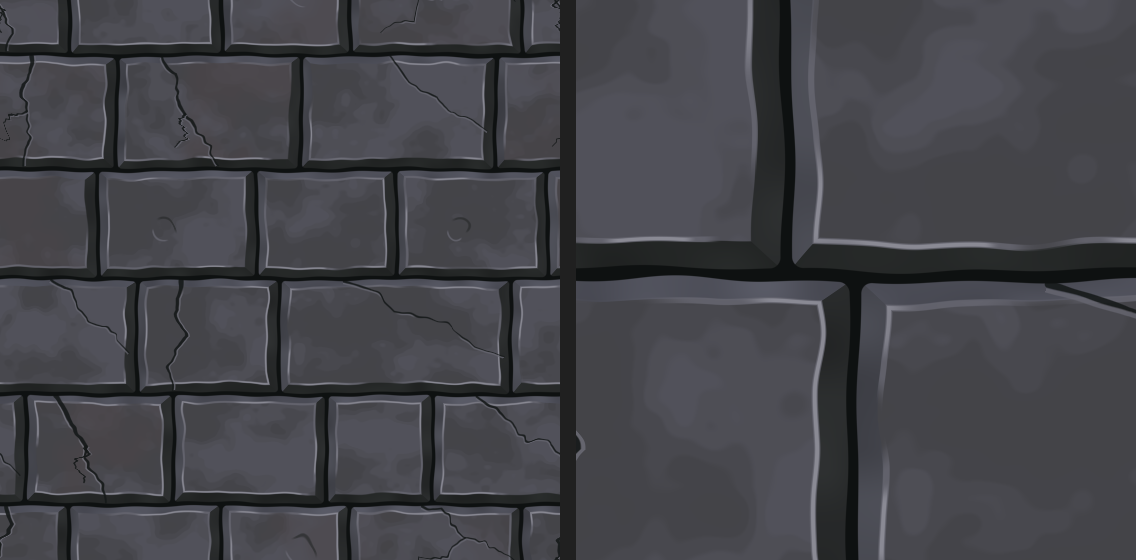
Left: the whole. Right: its middle third, enlarged.
Give the GLSL for this texture, as a Shadertoy shader.

```glsl
// Dark slate brick wall: five staggered courses of bevelled, chipped and cracked blocks.

// Layout, in canvas units: top of each course, and the joints within it.
const float COURSE_TOP[5] = float[](0.902, 0.697, 0.503, 0.296, 0.099);
const vec4 JOINTS[5] = vec4[](
    vec4(0.208, 0.538, 0.885, 0.885), vec4(0.174, 0.458, 0.708, 0.977),
    vec4(0.245, 0.499, 0.913, 0.913), vec4(0.046, 0.309, 0.582, 0.772),
    vec4(0.124, 0.396, 0.624, 0.932));
const float JOINT_HALF = 0.0034;
const float CORNER = 0.010;
const float WARP = 0.0016;
const vec4 BEVEL = vec4(0.017, 0.020, 0.019, 0.015); // left, right, bottom, top
const float CRACK_SHARE = 0.58;
const float CRACK_JAG = 0.036;

const vec3 JOINT_COL = vec3(0.055, 0.065, 0.065);
const vec3 STONE_DARK = vec3(0.265, 0.265, 0.283);
const vec3 STONE_LIGHT = vec3(0.318, 0.318, 0.352);
const vec3 STONE_WARM = vec3(0.290, 0.268, 0.280);
const vec3 EDGE_COL = vec3(0.40, 0.40, 0.44);
const vec3 GLINT_COL = vec3(0.54, 0.54, 0.58);
const vec3 BEVEL_COL[4] = vec3[](vec3(0.27, 0.275, 0.305), vec3(0.16, 0.168, 0.17),
    vec3(0.14, 0.15, 0.148), vec3(0.305, 0.31, 0.35));
const float TAU = 6.28318;

float hash(vec2 p) {
    vec3 a = fract(p.xyx * 0.1031);
    a += dot(a, a.yzx + 33.33);
    return fract((a.x + a.y) * a.z);
}

float noise(vec2 p) {
    vec2 i = floor(p), f = fract(p);
    f *= f * (3.0 - 2.0 * f);
    return mix(mix(hash(i), hash(i + vec2(1, 0)), f.x),
               mix(hash(i + vec2(0, 1)), hash(i + vec2(1, 1)), f.x), f.y);
}

float fbm(vec2 p) {
    return 0.55 * noise(p) + 0.3 * noise(p * 2.1 + 7.0) + 0.15 * noise(p * 4.7 + 3.0);
}

float line(float d, float halfWidth, float px) {
    return 1.0 - smoothstep(halfWidth - px, halfWidth + px, abs(d));
}

// Angular sideways offset along a crack, zero at both ends.
float zigzag(float t, float seed) {
    float x = t * 6.0, i = floor(x);
    float coarse = mix(hash(vec2(i, seed)), hash(vec2(i + 1.0, seed)), fract(x)) - 0.5;
    float fine = noise(vec2(t * 19.0, seed + 5.0)) - 0.5;
    return (coarse + 0.25 * fine) * CRACK_JAG * min(1.0, 4.0 * min(t, 1.0 - t));
}

// Dark fissure from a to b with a pale lip on its lower side.
vec3 addCrack(vec3 col, vec2 q, vec2 a, vec2 b, float width, float seed, float px) {
    vec2 ab = b - a, n = normalize(vec2(-ab.y, ab.x));
    n *= n.y > 0.0 ? -1.0 : 1.0;
    float along = dot(q - a, ab) / dot(ab, ab), t = clamp(along, 0.0, 1.0);
    float s = dot(q - a, n) - zigzag(t, seed);
    float d = length(vec2(s, (along - t) * length(ab)));
    float w = width * mix(1.2, 0.5, t) * (0.6 + 0.8 * noise(q * 60.0 + seed));
    float lip = line(s - w - 0.0018, 0.0013, px) * step(abs(along - 0.5), 0.5);
    lip *= smoothstep(0.3, 0.5, noise(q * 26.0 + seed));
    col = mix(col, mix(EDGE_COL, GLINT_COL, smoothstep(0.0025, 0.004, width) * 0.8), lip * 0.8);
    return mix(col, JOINT_COL * 1.5, line(d, w, px) * 0.9);
}

void mainImage(out vec4 fragColor, in vec2 fragCoord) {
    vec2 p = fragCoord / iResolution.xy;
    float px = 0.8 / iResolution.y;
    p += WARP * (sin(TAU * (3.0 * p.yx + vec2(0.1, 0.6))) + 0.6 * sin(TAU * (11.0 * p.yx + p)));

    // Find the course, then the block, with distances to its four joints.
    float l = 1.0, r = 1.0, d = 1.0, u = 1.0;
    int row = 0, column = 0;
    for (int i = 0; i < 5; i++) {
        float above = fract(COURSE_TOP[i] - p.y);
        if (above < u) { u = above; row = i; }
        d = min(d, fract(p.y - COURSE_TOP[i]));
    }
    for (int i = 0; i < 4; i++) {
        float left = fract(p.x - JOINTS[row][i]);
        if (left < l) { l = left; column = i; }
        r = min(r, fract(JOINTS[row][i] - p.x));
    }
    vec2 q = vec2(l, d), size = vec2(l + r, d + u);
    float id = float(row * 4 + column) + 1.0;
    vec4 rnd = vec4(hash(vec2(id, 11)), hash(vec2(id, 23)), hash(vec2(id, 37)), hash(vec2(id, 51)));
    vec2 g = q + id * 3.7;

    // Painted face: stepped mottling and a tint for each block.
    float tone = (fbm(g * vec2(13.0, 16.0)) + 0.22 * (rnd.x - 0.5) + 0.12 * (l / size.x - 0.5)) * 9.0;
    tone = (floor(tone) + smoothstep(0.3, 0.7, fract(tone))) / 9.0;
    vec3 col = mix(STONE_DARK, STONE_LIGHT, smoothstep(0.3, 0.68, tone));
    col = mix(col, STONE_WARM, 0.75 * smoothstep(0.5, 1.0, rnd.y) * smoothstep(0.3, 0.6, fbm(g * 9.0 + 4.0)));

    // Bevels, mitred at the corners.
    vec4 sides = vec4(l, r, d, u) + 0.005 * (noise(g * 32.0) - 0.5);
    float nearest = 1.0, aa = px / 0.018;
    for (int i = 0; i < 4; i++) {
        float ratio = sides[i] / BEVEL[i];
        vec3 shade = BEVEL_COL[i] * (0.85 + 0.3 * noise(g * 28.0 + float(i)));
        col = mix(col, shade, 1.0 - smoothstep(-aa, aa, ratio - nearest));
        nearest = min(nearest, ratio);
    }

    // Worn, broken highlights along the inner edge.
    vec4 inner = sides - BEVEL;
    float rim = min(min(inner.x, inner.y), min(inner.z, inner.w));
    float wear = noise(g * 17.0 + 9.0);
    col = mix(col, EDGE_COL, 0.85 * line(rim - 0.001, 0.0019, px) * smoothstep(0.22, 0.45, wear));
    col = mix(col, GLINT_COL, line(rim - 0.001, 0.0012, px) * smoothstep(0.52, 0.68, wear));

    // Cracks with an occasional fork, or a shallow dent.
    if (rnd.z < CRACK_SHARE) {
        vec2 a = vec2(size.x * mix(0.2, 0.65, rnd.x), size.y - 0.004);
        vec2 b = rnd.w < 0.6 ? vec2(size.x - 0.012, size.y * mix(0.25, 0.6, rnd.y))
                             : vec2(size.x * mix(0.1, 0.6, rnd.y), 0.006);
        float width = mix(0.0014, 0.0034, rnd.w * rnd.w);
        col = addCrack(col, q, a, b, width, id, px);
        vec2 n = normalize(vec2(a.y - b.y, b.x - a.x));
        vec2 fork = mix(a, b, 0.5) + n * zigzag(0.5, id) * (n.y > 0.0 ? -1.0 : 1.0);
        vec2 tip = vec2(size.x * mix(0.05, 0.4, rnd.w), size.y * 0.2);
        if (rnd.y > 0.5) col = addCrack(col, q, fork, tip, width * 0.7, id + 40.0, px);
    } else if (rnd.w > 0.4) {
        vec2 c = q - size * mix(vec2(0.3), vec2(0.65), rnd.xy);
        float ring = length(c) - mix(0.012, 0.028, rnd.x) + 0.012 * (noise(g * 40.0) - 0.5);
        float facing = dot(normalize(c + 0.00001), vec2(0.6, 0.8));
        col = mix(col, BEVEL_COL[1], 0.7 * line(ring, 0.002, px) * smoothstep(0.2, 0.7, facing));
        col = mix(col, EDGE_COL, 0.8 * line(ring, 0.0016, px) * smoothstep(0.5, 0.8, -facing));
    }

    // Joints with rounded block corners.
    vec2 toJoint = min(vec2(l, d), vec2(r, u));
    float inside = CORNER - length(max(CORNER - toJoint, 0.0));
    float gap = JOINT_HALF * (0.7 + 0.6 * noise(g * 22.0 + 2.0));
    col = mix(JOINT_COL, col, smoothstep(gap - px, gap + px, inside));
    fragColor = vec4(col, 1.0);
}
```
